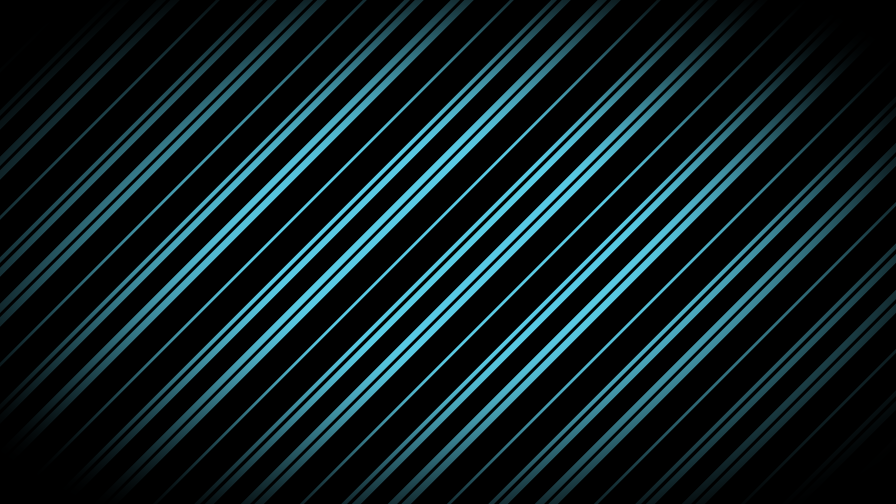
Write a Shadertoy shader that draws this background.

```glsl
// Diagonal cyan pinstripes in a repeating group of five, fading to black at the rim.

// Coverage of one repeating stripe; phase, centre and width are in periods.
float stripe(float phase, float centre, float width, float blur) {
    float dist = abs(fract(phase - centre + 0.5) - 0.5);
    return clamp((0.5 * width - dist) / blur + 0.5, 0.0, 1.0);
}

void mainImage(out vec4 fragColor, in vec2 fragCoord) {
    vec2 p = (fragCoord - 0.5 * iResolution.xy) / iResolution.y;

    // Position across the stripes, counted in groups
    float period = 7.0 / 24.0;
    float phase = (p.x - p.y) / period + 0.28;
    float blur = 1.414 / (iResolution.y * period);

    // One hairline, then a thin and thick pair, then two thick bands
    float ink = stripe(phase, 0.0, 0.027, blur);
    ink += stripe(phase, 0.288, 0.039, blur);
    ink += stripe(phase, 0.370, 0.061, blur);
    ink += stripe(phase, 0.616, 0.064, blur);
    ink += stripe(phase, 0.709, 0.064, blur);

    // Elliptical fade that follows the canvas shape
    float radius = length(2.0 * fragCoord / iResolution.xy - 1.0);
    float fade = 1.0 - smoothstep(0.35, 1.3, radius);

    vec3 cyan = vec3(0.35, 0.79, 0.89);
    fragColor = vec4(cyan * min(ink, 1.0) * fade, 1.0);
}
```
